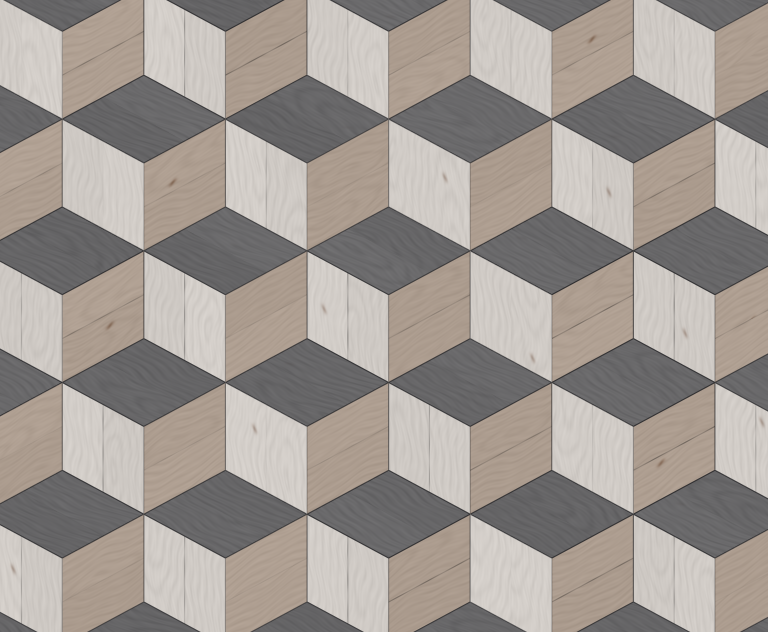
A Shadertoy shader for this pattern:

```glsl
// Tumbling-block parquet: cubes of dark, white and tan wooden rhombs with thin joints.

const vec2 HALF_CELL = vec2(0.1291, 0.06946);  // half cube width, quarter cube height
const vec2 ORIGIN = vec2(0.4858, 0.7421);      // middle corner of one cube
const float JOINT = 0.0009;                    // half width of a joint
const vec3 DARK  = vec3(0.405, 0.402, 0.408);
const vec3 WHITE = vec3(0.815, 0.795, 0.775);
const vec3 TAN   = vec3(0.680, 0.618, 0.565);
const vec3 JOINT_COLOR = vec3(0.14, 0.14, 0.15);

float hash(vec2 p) {
    return fract(sin(dot(p, vec2(127.1, 311.7))) * 43758.55);
}

vec2 hash2(vec2 p) {
    return vec2(hash(p), hash(p + 17.3));
}

// Distance to the nearest scattered point
float cellular(vec2 p) {
    vec2 base = floor(p);
    float nearest = 2.0;
    for (int j = -1; j <= 1; j++)
        for (int i = -1; i <= 1; i++) {
            vec2 cell = base + vec2(i, j);
            nearest = min(nearest, length(cell + hash2(cell) - p));
        }
    return nearest;
}

// Middle of the hexagonal cube outline that holds p
vec2 cubeCenter(vec2 p) {
    vec2 period = vec2(2.0, 6.0), shift = vec2(1.0, 3.0);
    vec2 c0 = round(p / period) * period;
    vec2 c1 = round((p - shift) / period) * period + shift;
    vec2 d0 = abs(p - c0), d1 = abs(p - c1);
    float h0 = max(d0.x, 0.5 * (d0.x + d0.y));
    float h1 = max(d1.x, 0.5 * (d1.x + d1.y));
    return h0 < h1 ? c0 : c1;
}

// Grain brightness, about -1 to 1; g.x runs across the fibres, g.y along them
float woodGrain(vec2 g, float seed) {
    float phase = seed * 40.0;
    float wave = 0.035 * sin(4.0 * g.y + phase) + 0.015 * sin(11.0 * g.y + 7.0 * g.x + phase * 1.7);
    float x = g.x + wave;

    // Arched growth rings
    vec2 heart = vec2(fract(seed * 7.3), fract(seed * 13.7) * 1.6 - 0.3);
    float radius = length(vec2(x - heart.x, 0.24 * (g.y - heart.y)));
    float rings = pow(0.5 + 0.5 * sin(75.0 * radius + sin(5.0 * g.y + phase)), 3.0);

    // Fine fibres and short pores
    float fibres = sin(115.0 * x + 2.0 * sin(6.0 * g.y + phase)) * sin(47.0 * x + 3.0 * g.y + phase);
    float pores = cellular(vec2(x * 32.0, g.y * 5.0) + phase * 3.0) - 0.5;
    return 0.35 - 0.9 * rings + 0.35 * fibres + 0.9 * pores;
}

// Dark knot present on a few planks only
float knot(vec2 g, float seed) {
    vec2 d = g - 0.15 - 0.7 * hash2(vec2(seed * 91.0, 4.0));
    d.x += 0.01 * sin(40.0 * d.y);
    return step(0.78, fract(seed * 29.0)) * exp(-dot(d * d, vec2(1500.0, 500.0)));
}

float lineCover(float dist, float halfWidth, float pixel) {
    return clamp((halfWidth - dist) / pixel + 0.5, 0.0, 1.0);
}

vec3 blocks(vec2 uv, float pixel) {
    vec2 p = (uv - ORIGIN) / HALF_CELL;
    vec2 cell = cubeCenter(p);
    vec2 d = p - cell;

    // Face coordinates from 0 to 1, measured from the middle corner
    bool isTop = d.y > abs(d.x), isLeft = d.x < 0.0;
    vec2 f = isTop ? 0.5 * vec2(d.y + d.x, d.y - d.x)
                   : vec2(abs(d.x), 0.5 * (abs(d.x) - d.y));
    float face = isTop ? 0.0 : (isLeft ? 1.0 : 2.0);
    float slantScale = 2.0 / length(1.0 / HALF_CELL);
    vec2 scale = vec2(isTop ? slantScale : HALF_CELL.x, slantScale);

    // Two planks per face, each with its own grain and tone
    vec2 g = face > 1.5 ? f.yx : f;
    float acrossScale = face > 1.5 ? scale.y : scale.x;
    float faceSeed = hash(cell + face * 5.3);
    float plankSeed = hash(cell * 1.7 + vec2(face * 3.1, floor(g.x * 2.0) * 9.7));
    vec3 color = isTop ? DARK : (isLeft ? WHITE : TAN);
    float contrast = isTop ? 0.026 : (isLeft ? 0.028 : 0.024);
    color += contrast * woodGrain(g, plankSeed) + 0.028 * (plankSeed - 0.5);
    color -= (isTop ? 0.02 : 0.2) * knot(g, plankSeed) * vec3(0.8, 1.0, 1.1);

    // Seam between the planks, worn unevenly
    float wear = 0.75 + 0.25 * sin(17.0 * g.y + faceSeed * 30.0);
    float seam = (isTop ? 0.12 : 0.65) * faceSeed * wear;
    color = mix(color, color * 0.45, seam * lineCover(abs(g.x - 0.5) * acrossScale, JOINT, pixel));

    // Joints: strong at slanted edges, fainter at upright ones
    vec2 upright = isTop ? vec2(0.9) : vec2(0.4, 0.7);
    float nearA = lineCover(f.x * scale.x, JOINT, pixel) * upright.x;
    float farA = lineCover((1.0 - f.x) * scale.x, JOINT, pixel) * upright.y;
    float slant = lineCover(min(f.y, 1.0 - f.y) * scale.y, JOINT, pixel) * 0.9;
    float joint = max(max(nearA, farA), slant) * mix(0.65, 1.0, faceSeed);
    return mix(color, JOINT_COLOR, joint);
}

void mainImage(out vec4 fragColor, in vec2 fragCoord) {
    // Four samples per pixel for smooth edges
    vec3 sum = vec3(0.0);
    for (int j = 0; j < 2; j++)
        for (int i = 0; i < 2; i++) {
            vec2 offset = 0.5 * vec2(i, j) - 0.25;
            sum += blocks((fragCoord + offset) / iResolution.y, 0.5 / iResolution.y);
        }
    fragColor = vec4(sum / 4.0, 1.0);
}
```
